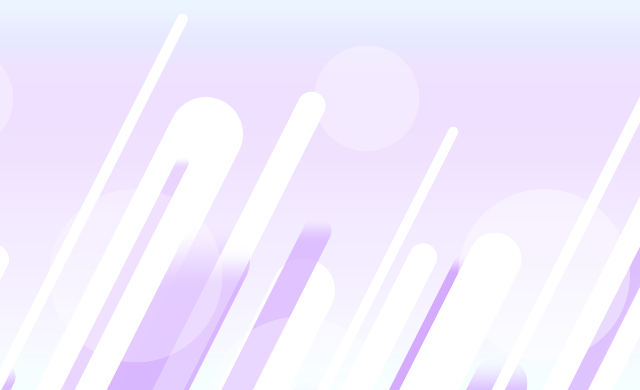
This background is drawn by a Shadertoy shader. Its source:

```glsl
const vec2 SLANT = normalize(vec2(-0.505, -1.0));
const vec3 LILAC = vec3(0.83, 0.67, 1.0);

// Bars: head x, head y, radius, opacity; lengths in percent of canvas height
const vec4 BACK_BARS[5] = vec4[](
    vec4(52.8, 65.6, 9.5, 1.0), vec4(77.8, 25.6, 8.1, 1.0),
    vec4(108.5, 34.0, 3.6, 1.0), vec4(182.5, 57.3, 3.1, 1.0),
    vec4(-1.5, 33.5, 3.8, 1.0));

const vec4 LILAC_BARS[9] = vec4[](
    vec4(46.8, 58.3, 1.6, 0.5), vec4(54.7, 33.3, 9.4, 0.85),
    vec4(81.4, 40.8, 3.6, 0.7), vec4(118.8, 32.0, 2.6, 1.0),
    vec4(128.2, 1.7, 7.0, 1.0), vec4(0.4, 3.4, 3.6, 0.8),
    vec4(108.5, -0.9, 3.0, 0.6), vec4(79.0, -1.7, 4.2, 0.4),
    vec4(176.9, 57.3, 2.5, 0.7));

// Opacity here is the one reached near the foot of the canvas
const vec4 FRONT_BARS[6] = vec4[](
    vec4(46.8, 95.1, 1.4, 1.0), vec4(79.9, 72.9, 3.6, 0.3),
    vec4(116.2, 66.2, 1.3, 1.0), vec4(126.9, 33.5, 6.8, 1.0),
    vec4(179.3, 102.1, 1.5, 1.0), vec4(171.2, 57.3, 2.9, 1.0));

const vec4 BUBBLES[5] = vec4[](
    vec4(94.0, 74.8, 13.5, 0.3), vec4(34.8, 29.3, 22.2, 0.28),
    vec4(139.5, 29.5, 22.0, 0.4), vec4(-9.6, 74.8, 13.0, 0.3),
    vec4(76.9, -4.7, 23.5, 0.32));

float cover(float dist) {
    float halfPixel = 50.0 / iResolution.y;
    return 1.0 - smoothstep(-halfPixel, halfPixel, dist);
}

// Slanted bar with a round head, running on past the lower edge
float barDistance(vec2 p, vec4 bar) {
    vec2 q = p - bar.xy;
    return length(q - SLANT * max(dot(q, SLANT), 0.0)) - bar.z;
}

vec3 skyColor(float y) {
    vec3 sky = mix(vec3(0.96, 1.0, 1.0), vec3(0.97, 0.97, 1.0), smoothstep(0.0, 15.0, y));
    sky = mix(sky, vec3(0.955, 0.925, 1.0), smoothstep(10.0, 38.0, y));
    sky = mix(sky, vec3(0.94, 0.88, 1.0), smoothstep(36.0, 67.0, y));
    sky = mix(sky, vec3(0.91, 0.91, 1.0), smoothstep(78.0, 91.0, y));
    return mix(sky, vec3(0.92, 0.96, 1.0), smoothstep(89.0, 99.0, y));
}

void mainImage(out vec4 fragColor, in vec2 fragCoord) {
    vec2 p = fragCoord / iResolution.y * 100.0;
    vec3 color = skyColor(p.y);

    // White bars behind
    for (int i = 0; i < 5; i++) {
        color = mix(color, vec3(1.0), cover(barDistance(p, BACK_BARS[i])));
    }

    // Lilac bars fading out at the head
    for (int i = 0; i < 9; i++) {
        vec4 bar = LILAC_BARS[i];
        float fade = smoothstep(0.0, 1.9 * bar.z, bar.y + bar.z - p.y);
        color = mix(color, LILAC, cover(barDistance(p, bar)) * fade * bar.w);
    }

    // White bars in front
    for (int i = 0; i < 6; i++) {
        vec4 bar = FRONT_BARS[i];
        float opacity = mix(bar.w, 1.0, smoothstep(27.0, 38.0, p.y));
        color = mix(color, vec3(1.0), cover(barDistance(p, bar)) * opacity);
    }

    // Translucent bubbles
    for (int i = 0; i < 5; i++) {
        vec4 bubble = BUBBLES[i];
        color = mix(color, vec3(1.0), cover(length(p - bubble.xy) - bubble.z) * bubble.w);
    }

    fragColor = vec4(color, 1.0);
}
```
